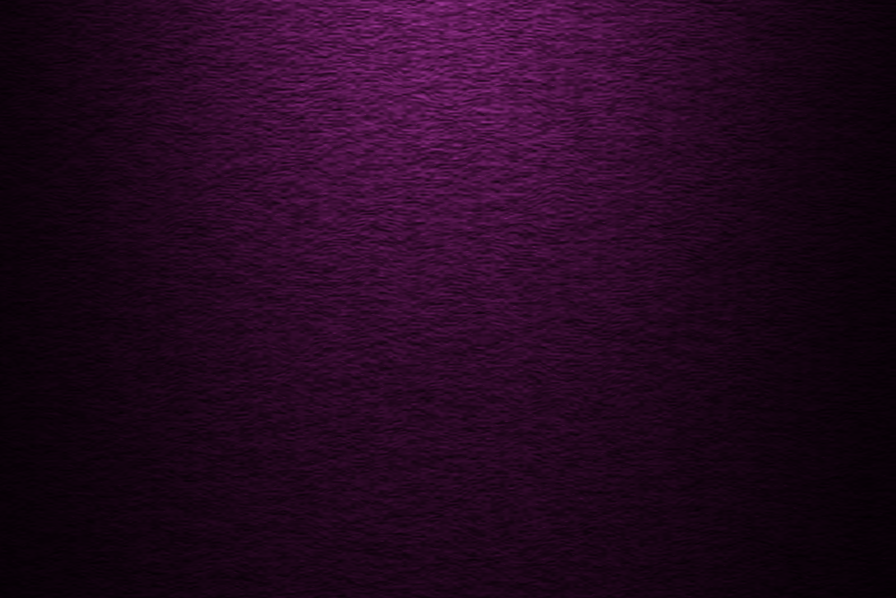
Reproduce this texture procedurally as a Shadertoy shader.

```glsl
// Dark purple fibrous paper lit by a soft glow from the top edge.

float hash(vec2 cell) {
    return fract(sin(dot(cell, vec2(127.1, 311.7))) * 43758.5453);
}

float valueNoise(vec2 p) {
    vec2 cell = floor(p);
    vec2 f = fract(p);
    vec2 s = f * f * (3.0 - 2.0 * f);
    float bottom = mix(hash(cell), hash(cell + vec2(1.0, 0.0)), s.x);
    float top = mix(hash(cell + vec2(0.0, 1.0)), hash(cell + 1.0), s.x);
    return mix(bottom, top, s.y);
}

// Broad light: vertical ramp, pool of light at the top, dark sides.
float lighting(vec2 uv) {
    float dx = uv.x - 0.49;
    float sides = exp(-pow(abs(dx) / 0.37, 2.4));
    vec2 fromLamp = vec2(dx / 0.30, (1.0 - uv.y) / 0.42);
    float pool = exp(-dot(fromLamp, fromLamp));
    float ramp = 0.085 + 0.15 * uv.y;
    return 0.022 + sides * (ramp + 0.13 * pool);
}

// Stacked layers of wavy horizontal fibres, centred on zero.
float fibres(vec2 p) {
    float sum = 0.0;
    float weight = 0.36;
    vec2 scale = vec2(24.0, 85.0);
    for (int i = 0; i < 4; i++) {
        float layer = float(i);
        float wave = valueNoise(p * vec2(16.0, 24.0) + 19.0 * layer) - 0.5;
        vec2 q = p + vec2(0.0, 0.012 * wave);
        sum += weight * (valueNoise(q * scale + 37.0 * layer) - 0.5);
        scale *= vec2(1.75, 1.55);
        weight *= 1.35;
    }
    return sum;
}

// Short bright strands scattered one per grid cell, in a few cells only.
float flecks(vec2 p, vec2 grid, float density) {
    vec2 g = p * grid;
    vec2 cell = floor(g);
    float present = step(1.0 - density, hash(cell + 5.3));
    vec2 centre = 0.3 + 0.4 * vec2(hash(cell + 11.7), hash(cell + 23.1));
    vec2 d = g - cell - centre;
    d.y += d.x * (hash(cell + 41.9) - 0.5);
    float strand = 1.0 - smoothstep(0.1, 1.0, length(d / vec2(0.28, 0.24)));
    return present * strand * (0.4 + 0.6 * hash(cell + 61.3));
}

// Purple ink, becoming slightly pinker and bluer with light.
vec3 purple(float level) {
    return level * vec3(1.0, 0.13 + 0.38 * level, 0.86 + 0.16 * level);
}

void mainImage(out vec4 fragColor, in vec2 fragCoord) {
    vec2 uv = fragCoord / iResolution.xy;
    vec2 p = fragCoord / iResolution.y;

    // Raised fibres catch light from above.
    float height = fibres(p);
    float relief = height - fibres(p - vec2(0.0, 0.0035));
    float grain = 1.0 + 0.42 * height + 0.30 * relief;

    // Flecks brighten with the light that reaches them.
    float strands = flecks(p, vec2(62.0, 130.0), 0.05)
                  + 0.7 * flecks(p + 3.7, vec2(95.0, 190.0), 0.07);

    float light = lighting(uv);
    float level = light * max(grain, 0.2) + strands * (0.015 + 0.30 * light);
    fragColor = vec4(purple(level), 1.0);
}
```
